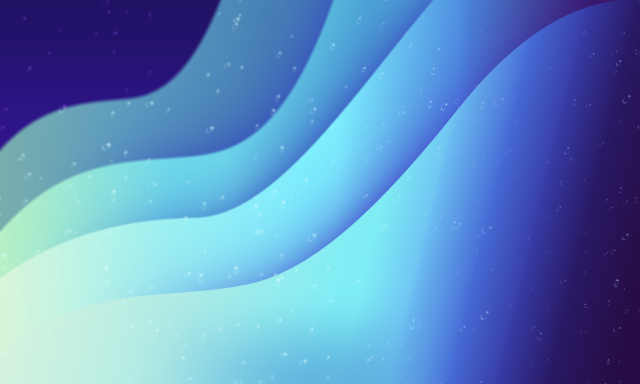
Write a Shadertoy shader that draws this background.

```glsl
float hash(vec2 p) {
    vec3 q = fract(p.xyx * 0.1031);
    q += dot(q, q.yzx + 33.33);
    return fract((q.x + q.y) * q.z);
}

// Cubic between two knots, each holding x, height and slope
float hermite(float x, vec3 a, vec3 b) {
    float w = b.x - a.x;
    float t = clamp((x - a.x) / w, 0.0, 1.0), u = 1.0 - t;
    return u * u * (1.0 + 2.0 * t) * a.y + t * t * (3.0 - 2.0 * t) * b.y
         + w * t * u * (u * a.z - t * b.z);
}

float crest(float x, vec3 a, vec3 b, vec3 c, float bend) {
    float over = max(x - c.x, 0.0);
    float h = x < b.x ? hermite(x, a, b) : hermite(x, b, c);
    return h + over * (c.z - bend * over);
}

// Approximate signed distance, positive above the crest
float ridge(vec2 p, vec3 a, vec3 b, vec3 c, float bend) {
    float h = crest(p.x, a, b, c, bend);
    float slope = (crest(p.x + 0.002, a, b, c, bend) - h) / 0.002;
    return (p.y - h) / sqrt(1.0 + slope * slope);
}

float below(float d, float soft) {
    soft = max(soft, 0.8 / iResolution.y);
    return 1.0 - smoothstep(-soft, soft, d);
}

vec3 shadow(vec3 color, vec3 shade, float d, float width, float amount) {
    return mix(color, shade, amount * exp(-max(d, 0.0) / width));
}

vec3 ramp(vec3 from, vec3 to, float start, float end, float x) {
    return mix(from, to, clamp((x - start) / (end - start), 0.0, 1.0));
}

// Sparse tilted flecks: a dot beside a thin crescent
float flecks(vec2 p, float cells, float chance, float size, float blur) {
    vec2 id = floor(p * cells);
    if (hash(id + 7.0) > chance) return 0.0;
    vec2 center = 0.3 + 0.4 * vec2(hash(id + 19.0), hash(id + 43.0));
    vec2 q = (fract(p * cells) - center) / cells;
    float r = size * (0.4 + 0.6 * hash(id + 71.0));
    float angle = 0.3 + 1.2 * hash(id + 97.0);
    q = mat2(cos(angle), -sin(angle), sin(angle), cos(angle)) * q;
    float feather = max(blur, 0.7 / iResolution.y);
    float dotGlow = 1.0 - smoothstep(0.0, r * 0.4 + feather, length(q - vec2(r * 1.4, 0.0)));
    float outer = length(q * vec2(1.0, 1.4)) - r;
    float inner = length((q - vec2(r * 0.45, 0.0)) * vec2(1.0, 1.4)) - r;
    float crescent = 1.0 - smoothstep(-feather, feather, max(outer, -inner));
    return (dotGlow + 0.6 * crescent) * (0.35 + 0.65 * hash(id + 131.0));
}

void mainImage(out vec4 fragColor, in vec2 fragCoord) {
    vec2 p = fragCoord / iResolution.xy * vec2(1.67, 1.0);
    float x = p.x;

    float d1 = ridge(p, vec3(0.0, 0.609, 1.1), vec3(0.335, 0.743, 0.1), vec3(0.576, 1.0, 2.5), 0.0);
    float d2 = ridge(p, vec3(0.0, 0.396, 1.155), vec3(0.457, 0.589, 0.07), vec3(0.87, 1.0, 2.83), 0.0);
    float d3 = ridge(p, vec3(0.0, 0.276, 0.71), vec3(0.511, 0.433, 0.02), vec3(1.13, 1.0, 1.18), 0.0);
    float d4 = ridge(p, vec3(0.0, 0.076, 0.9), vec3(0.652, 0.261, 0.22), vec3(1.196, 0.717, 1.25), 1.38);

    // Night corner
    vec3 color = mix(vec3(0.18, 0.08, 0.54), vec3(0.13, 0.07, 0.4), smoothstep(0.62, 1.0, p.y));

    // Muted teal band
    vec3 teal = ramp(vec3(0.47, 0.68, 0.68), vec3(0.37, 0.63, 0.75), 0.0, 0.33, x);
    teal = ramp(teal, vec3(0.28, 0.51, 0.71), 0.33, 0.7, x);
    teal = shadow(teal, vec3(0.23, 0.36, 0.73), d2, 0.085, smoothstep(0.05, 0.7, x));
    color = mix(color, teal, below(d1, 0.008));

    // Aqua band
    vec3 aqua = ramp(vec3(0.72, 0.94, 0.77), vec3(0.44, 0.87, 0.93), 0.0, 0.45, x);
    aqua = ramp(aqua, vec3(0.31, 0.69, 0.85), 0.6, 0.95, x);
    aqua = shadow(aqua, vec3(0.25, 0.41, 0.78), d3, 0.075, smoothstep(0.0, 1.0, x));
    color = mix(color, aqua, below(d2, 0.006));

    // Bright cyan band
    vec3 cyan = ramp(vec3(0.85, 0.96, 0.85), vec3(0.62, 0.95, 0.95), 0.0, 0.43, x);
    cyan = ramp(cyan, vec3(0.5, 0.95, 1.0), 0.43, 0.8, x);
    cyan = ramp(cyan, vec3(0.3, 0.56, 0.88), 0.88, 1.22, x);
    cyan = shadow(cyan, vec3(0.28, 0.37, 0.82), d4, 0.075, 0.9 * smoothstep(0.15, 1.1, x));
    cyan = ramp(cyan, vec3(0.22, 0.09, 0.43), 1.2, 1.55, x);
    color = mix(color, cyan, below(d3, 0.004));

    // Front wave, fading to night on the right
    float s = x - 0.24 * p.y;
    vec3 front = ramp(vec3(0.83, 0.95, 0.87), vec3(0.68, 0.92, 0.9), 0.0, 0.43, s);
    front = ramp(front, vec3(0.5, 0.93, 0.96), 0.43, 0.83, s);
    front = ramp(front, vec3(0.43, 0.76, 0.95), 0.88, 1.03, s);
    front = ramp(front, vec3(0.28, 0.43, 0.84), 1.01, 1.17, s);
    front = ramp(front, vec3(0.22, 0.24, 0.66), 1.16, 1.3, s);
    front = ramp(front, vec3(0.16, 0.1, 0.4), 1.29, 1.43, s);
    front = ramp(front, vec3(0.15, 0.05, 0.27), 1.42, 1.6, s);
    float haze = smoothstep(0.25, 0.0, p.y) * smoothstep(0.3, 0.85, x) * (1.0 - smoothstep(0.9, 1.2, x));
    front = mix(front, vec3(0.32, 0.6, 0.83), 0.65 * haze);
    color = mix(color, front, below(d4, 0.0015));

    // Flecks, soft on the left and crisp on the right
    float crisp = smoothstep(0.7, 1.15, x);
    float light = 0.0;
    for (int i = 0; i < 3; i++) {
        float k = float(i);
        light += flecks(p + 3.7 * k, 9.0 + 6.0 * k, 0.28 - 0.03 * k,
                        0.011 - 0.003 * k, mix(0.006, 0.001, crisp)) * (0.6 - 0.1 * k);
    }
    vec3 glint = mix(vec3(0.48, 0.26, 0.85), vec3(0.86, 1.0, 1.0), below(d1, 0.008));
    glint = mix(glint, vec3(0.66, 0.72, 1.0), smoothstep(1.1, 1.4, x));
    color = mix(color, glint, clamp(light, 0.0, 0.9));

    fragColor = vec4(color, 1.0);
}
```
